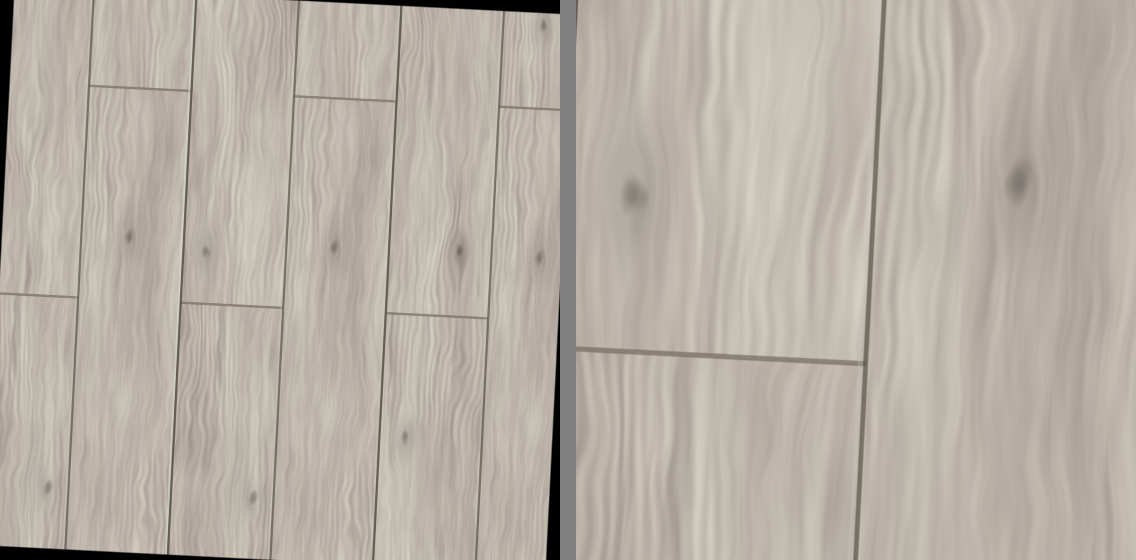
Left: the whole. Right: its middle third, enlarged.
Reproduce this texture procedurally as a WebGL 2 fragment shader.

```glsl
#version 300 es
precision highp float;
// Pale grey oak planks in staggered columns, tilted slightly on black.
// Each plank gets a seed; its grain is stretched, warped noise that bends
// around an optional knot. Thin dark joints are drawn from distances.
uniform vec2 u_resolution;
out vec4 fragColor;

float hash(vec2 p) {
  return fract(sin(dot(p, vec2(127.1, 311.7))) * 43758.5453);
}

float noise(vec2 p) {
  vec2 i = floor(p), f = fract(p);
  f = f * f * (3.0 - 2.0 * f);
  return mix(mix(hash(i), hash(i + vec2(1, 0)), f.x),
             mix(hash(i + vec2(0, 1)), hash(i + vec2(1, 1)), f.x), f.y);
}

float fbm(vec2 p) {
  float sum = 0.0, amp = 0.533;
  for (int i = 0; i < 4; i++) {
    sum += amp * noise(p);
    p = p * 2.03 + 17.3;
    amp *= 0.5;
  }
  return sum;
}

// Knot centre inside a plank, measured from the column edge and end joint.
// A knot far outside the plank means none.
vec2 knotCentre(float column, bool upper, bool fullColumn) {
  if (fullColumn) {
    if (!upper) return vec2(0.086, -0.266);
    return column > 1.0 ? vec2(0.072, 0.149) : vec2(9.0);
  }
  if (!upper) return column > 0.0 ? vec2(0.046, -0.218) : vec2(0.147, -0.341);
  if (column > 0.0) return vec2(0.126, 0.117);
  return column > -2.0 ? vec2(0.040, 0.094) : vec2(9.0);
}

vec3 wood(vec2 p, float seed, vec2 knot) {
  vec2 shift = vec2(seed * 7.31, seed * 3.77);
  // Grain lines spread around the knot and wander along the plank.
  vec2 q = p - knot;
  float d = length(q * vec2(1.0, 0.55));
  vec2 w = p;
  w.x -= 0.75 * q.x * exp(-d * d * 2200.0);
  w.x += 0.022 * (noise(p * vec2(16.0, 7.0) + shift) - 0.5);
  w.x += 0.007 * (noise(p * vec2(50.0, 32.0) + shift) - 0.5);

  float broad = fbm(w * vec2(20.0, 2.6) + shift);
  float fibre = fbm(w * vec2(130.0, 8.0) + shift);
  float pores = noise(w * vec2(310.0, 26.0) + shift);
  float tone = 0.5 + 1.5 * (broad - 0.5) + 1.25 * (fibre - 0.5)
             + 0.4 * (pores - 0.5);

  // Wavy growth lines fade in and out across the plank.
  float figure = smoothstep(0.45, 0.75, noise(p * vec2(14.0, 5.0) + shift + 5.0));
  float rings = sin(620.0 * w.x + 9.0 * noise(p * vec2(22.0, 13.0) + shift));
  tone += 0.28 * figure * rings;

  // Sparse dark streaks.
  float streak = noise(w * vec2(85.0, 6.0) + shift + 31.0);
  tone -= 0.55 * smoothstep(0.78, 0.98, streak);

  vec3 color = mix(vec3(0.695, 0.663, 0.624), vec3(0.805, 0.777, 0.733),
                   clamp(tone, -0.6, 1.3));
  color += vec3(0.008, -0.002, 0.003) * (0.5 - broad) * 3.0;

  // Knot: soft halo with a small irregular core.
  float ragged = d * (0.7 + 0.7 * noise(p * vec2(150.0, 70.0) + shift));
  color *= 1.0 - 0.09 * exp(-d * d * 2600.0);
  color *= 1.0 - 0.24 * (1.0 - smoothstep(0.001, 0.009, ragged));
  return color;
}

void main() {
  float px = 1.0 / min(u_resolution.x, u_resolution.y);
  vec2 uv = gl_FragCoord.xy / u_resolution - 0.5;
  float angle = 0.051;
  vec2 floorPos = vec2(uv.x * cos(angle) - uv.y * sin(angle),
                       uv.y * cos(angle) + uv.x * sin(angle));

  // Columns alternate between two end joint heights.
  float width = 0.1833;
  float x = floorPos.x - 0.0083;
  float column = floor(x / width);
  bool fullColumn = mod(column, 2.0) < 0.5;
  vec2 p = vec2(x - column * width, floorPos.y - (fullColumn ? 0.329 : -0.0495));
  bool upper = p.y > 0.0;

  // Planks share a few grain patterns, with some odd ones out.
  float seed = (fullColumn ? 1.0 : 2.0) + (upper ? 4.0 : 0.0);
  if (column > 0.0 && (upper || !fullColumn)) seed += 9.0;
  if (column < -2.0 && upper) seed += 17.0;
  vec3 color = wood(p, seed, knotCentre(column, upper, fullColumn));

  // End joints.
  float endJoint = 1.0 - smoothstep(0.0010, 0.0015 + px, abs(p.y));
  color = mix(color, vec3(0.47, 0.44, 0.39), 0.75 * endJoint);

  // Long seams, every second one deeper, one with a pale bevel.
  float seamIndex = floor(x / width + 0.5);
  float side = x - seamIndex * width;
  float deep = mod(seamIndex, 2.0);
  float bevel = 1.0 - smoothstep(0.0008, 0.0014 + px, abs(side + 0.0034));
  float bevelAmount = abs(seamIndex + 1.0) < 0.5 ? 0.65 : 0.2;
  color = mix(color, vec3(0.84, 0.85, 0.82), bevelAmount * bevel);
  float seam = 1.0 - smoothstep(0.0008, 0.0014 + px, abs(side));
  color = mix(color, vec3(0.36, 0.34, 0.29), mix(0.72, 0.92, deep) * seam);

  // Black beyond the edge of the tilted square.
  float edge = max(abs(floorPos.x), abs(floorPos.y)) - 0.5;
  color = mix(color, vec3(0.005), smoothstep(-px, px, edge));
  fragColor = vec4(color, 1.0);
}
```
